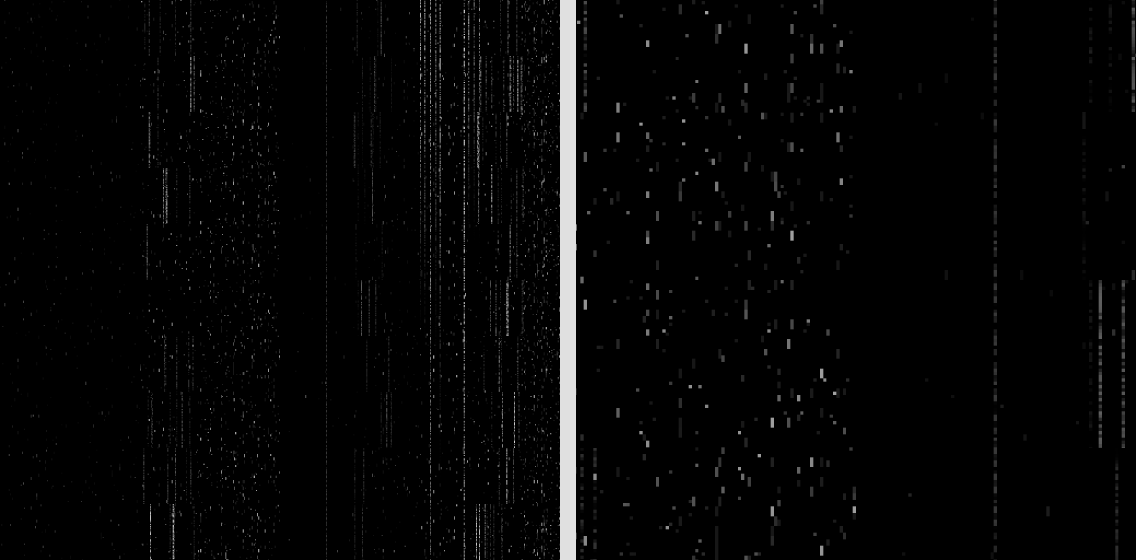
Left, the full canvas; right, a detail of the centre.
This texture is drawn by a WebGL 2 fragment shader. Its source:

```glsl
#version 300 es
precision highp float;
// Sparse grey vertical streaks and dotted grain in four panels on black.

uniform vec2 u_resolution;
out vec4 fragColor;

float hash(vec2 p) {
    vec3 q = fract(p.xyx * vec3(0.1031, 0.1030, 0.0973));
    q += dot(q, q.yzx + 33.33);
    return fract((q.x + q.y) * q.z);
}

float span(float x, float lo, float hi) {
    return step(lo, x) * step(x, hi);
}

// Scattered short dashes, with density set by panel and by column
float grain(vec2 uv, vec2 cell) {
    float x = uv.x;
    float density = 0.010 * span(x, 0.0, 0.25)
                  + 0.022 * span(x, 0.25, 0.35)
                  + 0.050 * span(x, 0.35, 0.5)
                  + 0.002 * span(x, 0.5, 0.63)
                  + 0.016 * span(x, 0.63, 0.75)
                  + 0.022 * span(x, 0.75, 0.93)
                  + 0.095 * span(x, 0.93, 1.0);
    float dim = 1.0 - 0.55 * span(x, 0.0, 0.25) - 0.5 * span(x, 0.5, 0.75);
    float pick = hash(vec2(cell.x, 611.0));
    float size = 1.0 + floor(3.0 * pick * pick);
    vec2 dash = vec2(cell.x, floor(cell.y / size + pick));
    float weight = 0.25 + 3.0 * pick * pick * pick;
    float lit = step(hash(dash + 37.0), density * weight);
    float level = hash(dash + 453.0);
    return lit * dim * (0.09 + 0.55 * level * level * level);
}

// Streaks that change columns at each of ten horizontal bands
float bandedStreaks(vec2 uv, vec2 cell) {
    float x = uv.x;
    float chance = 0.09 * span(x, 0.255, 0.35)
                 + 0.09 * span(x, 0.63, 0.70)
                 + 0.13 * span(x, 0.85, 0.935);
    float dim = 1.0 - 0.55 * span(x, 0.63, 0.70);
    vec2 slot = vec2(cell.x, floor(uv.y * 10.0) + 719.0);
    float lit = step(hash(slot), chance);
    float level = hash(slot + 83.0);
    float dots = smoothstep(0.4 - 0.6 * level, 1.0, hash(cell + 211.0));
    return lit * dim * (0.18 + 0.65 * level * level * level) * dots;
}

// Long dotted lines hanging from the top edge
float longLines(vec2 uv, vec2 cell) {
    float dots = smoothstep(0.1, 0.95, hash(cell + 327.0));
    float sum = 0.22 * step(abs(cell.x - 298.0), 0.1) * dots;
    for (int i = 0; i < 9; i++) {
        float k = float(i);
        float right = step(4.5, k);
        float column = floor(384.0 + 4.7 * k + 16.5 * right);
        float whole = (i == 2 || i == 5) ? 1.0 : 0.0;
        float reach = mix(0.4 + 0.6 * hash(vec2(k, 59.0)), 0.45, right);
        float fade = 1.0 - smoothstep(0.1 * reach, reach, 1.0 - uv.y);
        fade = mix(fade, 0.65 + 0.35 * uv.y, whole);
        float level = mix(0.45 + 0.35 * hash(vec2(k, 91.0)), 0.65 + 0.15 * right, whole);
        sum += step(abs(cell.x - column), 0.1) * level * fade * dots;
    }
    return sum;
}

float shade(vec2 uv) {
    vec2 cell = floor(uv * 512.0);
    return max(grain(uv, cell), max(bandedStreaks(uv, cell), longLines(uv, cell)));
}

void main() {
    // Average 3 x 3 samples within the pixel to smooth the cell edges
    float sum = 0.0;
    for (int j = 0; j < 9; j++) {
        vec2 offset = (vec2(j % 3, j / 3) - 1.0) / 3.0;
        sum += shade((gl_FragCoord.xy + offset) / u_resolution);
    }
    fragColor = vec4(vec3(min(sum / 9.0, 1.0)), 1.0);
}
```
